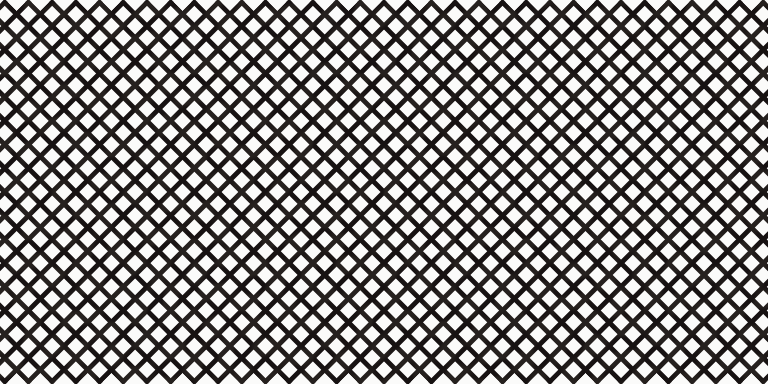
A WebGL 1 fragment shader for this pattern:

```glsl
precision highp float;

uniform vec2 u_resolution;

#define CELLS_DOWN 16.2   // lattice periods in the canvas height
#define TRIM_ROW 8.0      // outermost crossing row, counted from the centre
#define HALF_WIDTH 0.146  // half the bar width, as a share of bar spacing
#define INK_DARK vec3(0.09, 0.07, 0.07)
#define INK_WARM vec3(0.15, 0.13, 0.12)
#define PAPER vec3(0.985, 0.983, 0.982)

// Distance to the nearest integer
float nearestLine(float t) {
  return abs(fract(t + 0.5) - 0.5);
}

// Antialiased coverage of the region where d is negative
float coverage(float d, float blur) {
  return 1.0 - smoothstep(-blur, blur, d);
}

// Uneven ink tone from layered sines along the two bar directions
float inkTone(vec2 diagonal) {
  float wave = sin(diagonal.x * 2.7 + 1.6 * sin(diagonal.y * 1.3));
  wave += sin(diagonal.y * 4.1 + 1.9 * sin(diagonal.x * 0.9));
  return smoothstep(-0.9, 0.9, wave);
}

void main() {
  vec2 p = (gl_FragCoord.xy - 0.5 * u_resolution) / u_resolution.y * CELLS_DOWN;
  vec2 diagonal = vec2(p.x + p.y, p.x - p.y);
  float blur = 0.85 * CELLS_DOWN / u_resolution.y;

  // Two families of crossing bars
  float rising = coverage(nearestLine(diagonal.y) - HALF_WIDTH, blur);
  float falling = coverage(nearestLine(diagonal.x) - HALF_WIDTH, blur);
  float ink = 1.0 - (1.0 - rising) * (1.0 - falling);

  // Zigzag trim along the top and bottom
  float outside = abs(p.y) + nearestLine(p.x) - TRIM_ROW - HALF_WIDTH;
  ink *= coverage(outside, blur);

  vec3 inkColor = mix(INK_DARK, INK_WARM, inkTone(diagonal));
  gl_FragColor = vec4(mix(PAPER, inkColor, ink), 1.0);
}
```
